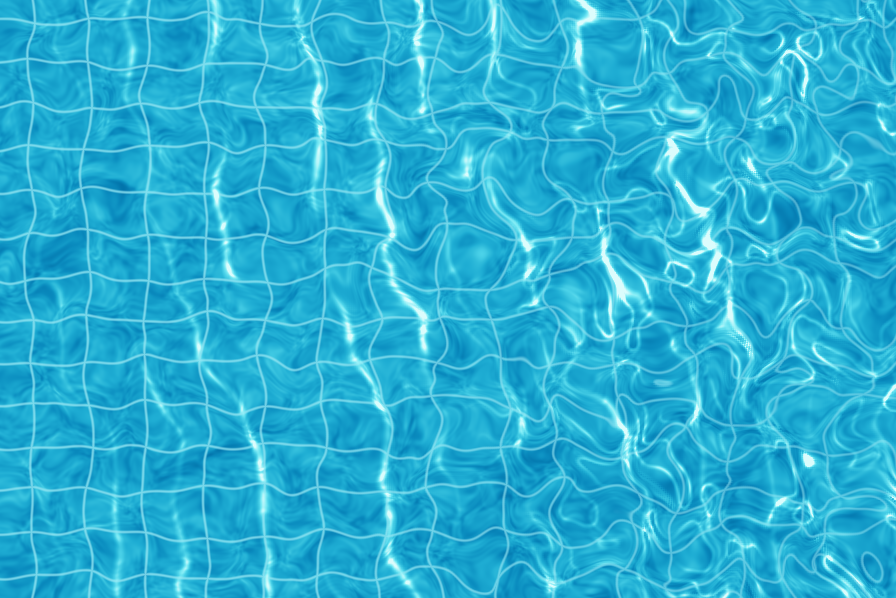
Write a Shadertoy shader that draws this texture.

```glsl
// Sunlit swimming pool: tiled floor bent by ripples, with light streaks and choppy loops.
#define TILE vec2(0.098, 0.0715)
#define GROUT_WIDTH 0.0040
#define GROUT_STRENGTH 0.78
#define STREAK_RATE 8.0
#define STREAK_TILT 0.24
#define STREAK_WIDTH 0.0085
#define STREAK_GAIN 3.0
#define LOOP_RATE 2.6
#define LOOP_WIDTH 0.0062
#define LOOP_GAIN 2.9
#define BASE_TONE 1.1

const vec3 GROUT_COLOR = vec3(0.58, 0.90, 0.95);
const vec3 WATER[7] = vec3[7](
    vec3(0.04, 0.55, 0.75), vec3(0.08, 0.62, 0.79), vec3(0.12, 0.68, 0.83),
    vec3(0.19, 0.74, 0.86), vec3(0.29, 0.82, 0.91), vec3(0.49, 0.92, 0.96),
    vec3(0.86, 0.99, 0.99));

vec2 hashGradient(vec2 cell) {
    vec2 h = vec2(dot(cell, vec2(127.1, 311.7)), dot(cell, vec2(269.5, 183.3)));
    return 2.0 * fract(sin(h) * 43758.545) - 1.0;
}

// Gradient noise, roughly -0.7 to 0.7
float noise(vec2 p) {
    vec2 i = floor(p), f = fract(p);
    vec2 u = f * f * f * (f * (f * 6.0 - 15.0) + 10.0);
    vec2 e = vec2(0.0, 1.0);
    float low = mix(dot(hashGradient(i), f),
                    dot(hashGradient(i + e.yx), f - e.yx), u.x);
    float high = mix(dot(hashGradient(i + e.xy), f - e.xy),
                     dot(hashGradient(i + e.yy), f - e.yy), u.x);
    return mix(low, high, u.y);
}

vec2 ripple(vec2 p) {
    return vec2(noise(p), noise(p + vec2(17.3, 41.7)));
}

// Canvas distance to the nearest half-integer contour of a smooth field
float contourDistance(float field, float minSlope) {
    float slope = length(vec2(dFdx(field), dFdy(field))) * iResolution.y;
    return abs(fract(field) - 0.5) / max(slope, minSlope);
}

float stroke(float dist, float width) {
    return 1.0 - smoothstep(0.0, max(width, 1.3 / iResolution.y), dist);
}

vec3 waterColor(float tone) {
    float t = clamp(tone, 0.0, 5.999);
    int k = int(t);
    vec3 color = mix(WATER[k], WATER[k + 1], fract(t));
    return color + min(tone, 0.0) * vec3(0.02, 0.06, 0.05);
}

void mainImage(out vec4 fragColor, in vec2 fragCoord) {
    vec2 p = fragCoord / iResolution.y;

    // Surface: calm on the left, choppy on the right
    float chop = smoothstep(0.2, 1.5, p.x + 0.15 * (p.y - 0.5));
    vec2 wave = ripple(p * 9.0);
    vec2 bend = ripple((p + 0.06 * wave) * 16.0);
    vec2 floorPos = p + mix(0.024, 0.12, chop) * wave + mix(0.008, 0.055, chop) * bend;
    floorPos.y += 0.003 * cos(6.2832 * p.x / TILE.x);

    // Soft mottling of the tiles, coarse to fine
    float patches = noise(floorPos * vec2(13.0, 20.0) + 2.0 * wave);
    float swirl = noise(p * vec2(17.0, 28.0) + 1.8 * bend);
    float flecks = noise(floorPos * vec2(38.0, 58.0) + 3.5 * bend);
    float grain = noise(floorPos * vec2(85.0, 110.0) + 4.0 * bend);
    float tone = BASE_TONE + mix(2.4, 3.8, chop) * patches;
    tone += 0.6 * sin(10.0 * swirl) + 1.3 * noise(p * 3.0 + 5.0);
    tone += 1.9 * flecks + 1.3 * grain + 0.35 * (1.0 - chop);

    // Long leaning light streaks, fading in and out along their length
    float lean = STREAK_RATE * (p.x + STREAK_TILT * p.y)
               + 1.0 * noise(p * vec2(3.0, 2.3)) + 0.4 * wave.x
               + mix(0.1, 0.4, chop) * bend.x;
    float streakDist = contourDistance(lean, 0.5 * STREAK_RATE);
    float power = smoothstep(-0.42, 0.25, noise(p * vec2(7.0, 3.5) + 9.0));
    power *= smoothstep(-0.1, 0.4, p.x) * (1.0 - 0.5 * smoothstep(1.1, 1.5, p.x));
    float spread = STREAK_WIDTH * (0.5 + power + 1.2 * max(noise(p * 9.0 + 3.0), 0.0));
    tone += power * (STREAK_GAIN * stroke(streakDist, spread)
                     + 1.2 * exp(-streakDist / 0.018));

    // Closed loops of light on the choppy side
    vec2 loopPos = p * vec2(14.0, 12.0) + vec2(5.0 * p.y, 0.0) + 1.0 * wave + 0.5 * bend;
    float loopField = LOOP_RATE * noise(loopPos);
    float loopDist = contourDistance(loopField, 9.0);
    float loopPower = smoothstep(0.15, 0.85, chop)
                    * smoothstep(-0.4, 0.25, noise(p * 10.0 + 23.0));
    tone += loopPower * (LOOP_GAIN * stroke(loopDist, LOOP_WIDTH)
                         + 0.8 * exp(-loopDist / 0.01));

    // Pale lens-like spots
    float spots = smoothstep(0.26, 0.5, noise(p * vec2(12.0, 9.0) + 0.8 * bend + 31.0));
    tone += 2.4 * spots * smoothstep(0.05, 0.4, chop);

    // Grout lines seen through the surface
    vec2 grid = floorPos / TILE;
    float across = stroke(contourDistance(grid.x, 0.45 / TILE.x), GROUT_WIDTH);
    float along = stroke(contourDistance(grid.y, 0.45 / TILE.y), GROUT_WIDTH);
    float grout = max(across, along) * GROUT_STRENGTH * (1.0 - 0.35 * chop);

    vec3 color = waterColor(tone);
    color = mix(color, max(color, GROUT_COLOR), grout);
    fragColor = vec4(clamp(color, 0.0, 1.0), 1.0);
}
```
